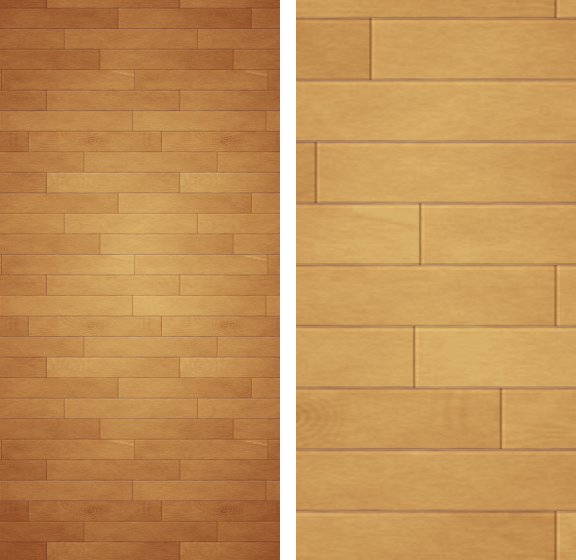
Left: the whole. Right: its middle third, enlarged.
Reproduce this texture procedurally as a Shadertoy shader.

```glsl
// Honey-coloured plank floor: staggered boards whose joints, tones and grain
// recur every nine rows and every board length, lit by a warm central glow.
// Lengths are in canvas widths; grain is layered value noise in board space.

const float ROW_HEIGHT = 0.07333;
const float ROW_START = 0.0285;      // first full row, measured from the top
const float BOARD_LENGTH = 0.4758;
const float SEAM_HALF = 0.0019;      // half width of the long seams
const float JOINT_HALF = 0.0014;     // half width of the butt joints
const float GRAIN = 0.10;
const float BLOTCH = 0.22;
const vec2 GLOW_CENTER = vec2(0.51, 0.485);
const vec2 GLOW_FALLOFF = vec2(1.25, 0.85);
const vec3 DARK_WOOD = vec3(0.60, 0.345, 0.18);
const vec3 MID_WOOD = vec3(0.74, 0.52, 0.288);
const vec3 PALE_WOOD = vec3(0.84, 0.675, 0.40);
const vec3 SEAM_TINT = vec3(0.84, 0.81, 0.97);
const vec3 JOINT_TINT = vec3(0.80, 0.74, 0.72);

// Per row: joint offset, tone at board start, tone at board end, figure
const vec4 BOARDS[9] = vec4[9](
    vec4(0.887, 0.05, -0.10, 0.2), vec4(0.482, 0.08, 0.05, 0.5),
    vec4(0.750, 0.04, -0.12, 0.3), vec4(0.011, -0.02, 0.06, 0.3),
    vec4(0.350, 0.03, -0.06, 0.2), vec4(0.996, 0.10, 0.05, 0.1),
    vec4(0.213, 0.03, -0.08, 0.8), vec4(0.630, 0.02, -0.05, 0.3),
    vec4(0.350, 0.16, -0.10, 0.9));
const int KNOT_ROW = 6;
const int FLECK_ROW = 3;

float hash(vec2 p) {
    vec3 q = fract(p.xyx * 0.1031);
    q += dot(q, q.yzx + 33.33);
    return fract((q.x + q.y) * q.z);
}

float noise(vec2 p) {
    vec2 i = floor(p), f = fract(p);
    f = f * f * (3.0 - 2.0 * f);
    return mix(mix(hash(i), hash(i + vec2(1, 0)), f.x),
               mix(hash(i + vec2(0, 1)), hash(i + vec2(1, 1)), f.x), f.y);
}

float fbm(vec2 p) {
    float sum = 0.0, amp = 0.5;
    for (int i = 0; i < 4; i++) {
        sum += amp * noise(p);
        p = p * 2.03 + 17.7;
        amp *= 0.5;
    }
    return sum;
}

float segmentDistance(vec2 p, vec2 a, vec2 b) {
    vec2 ab = b - a;
    return length(p - a - ab * clamp(dot(p - a, ab) / dot(ab, ab), 0.0, 1.0));
}

// Coverage of a line of the given half width, smoothed over one pixel
float line(float d, float halfWidth, float px) {
    return clamp((halfWidth - d) / px + 0.5, 0.0, 1.0);
}

vec3 woodColor(float light) {
    vec3 lower = mix(DARK_WOOD, MID_WOOD, clamp(light * 2.0, -0.2, 1.0));
    return mix(lower, PALE_WOOD, clamp(light * 2.0 - 1.0, 0.0, 1.1));
}

// Brightness offset from grain, blotches and figure at board position q
float woodGrain(vec2 q, int kind, float figure) {
    vec2 seed = vec2(31.0, 57.0) * float(kind + 1);
    float blotch = fbm(q * vec2(16.0, 34.0) + seed) - 0.47;
    float fibre = noise(q * vec2(70.0, 380.0) + seed) - 0.5;
    float pores = noise(q * vec2(230.0, 420.0) + seed) - 0.5;
    float height = noise(q * vec2(11.0, 26.0) + seed + 9.0);
    float rings = sin(height * 42.0 + 5.0 * blotch);
    float patchy = smoothstep(0.35, 0.75, noise(q * vec2(9.0, 8.0) + seed + 4.0));
    float tone = BLOTCH * blotch + GRAIN * (fibre + pores);
    tone += 0.055 * figure * rings * patchy;
    if (kind == KNOT_ROW) {
        vec2 k = (q - vec2(0.47 * BOARD_LENGTH, 0.5 * ROW_HEIGHT)) * vec2(0.65, 1.0);
        float r = length(k) + 0.012 * blotch;
        tone += exp(-r * 45.0) * (0.13 * sin(r * 850.0) - 0.16);
    }
    if (kind == FLECK_ROW) {
        vec2 a = vec2(0.84 * BOARD_LENGTH, 0.10 * ROW_HEIGHT);
        vec2 b = vec2(0.99 * BOARD_LENGTH, 0.30 * ROW_HEIGHT);
        float d = segmentDistance(q + vec2(0.0, 0.012 * blotch), a, b);
        float shadow = segmentDistance(q - vec2(0.0, 0.007), a, b);
        tone += 0.32 * exp(-d * 420.0) - 0.12 * exp(-shadow * 420.0);
    }
    return tone;
}

void mainImage(out vec4 fragColor, in vec2 fragCoord) {
    float px = 1.0 / iResolution.x;
    float aspect = iResolution.y * px;
    vec2 p = vec2(fragCoord.x, iResolution.y - fragCoord.y) * px;

    // Board lookup: row kind, then position along and across the board
    float s = (p.y - ROW_START) / ROW_HEIGHT;
    int kind = int(mod(floor(s) + 0.5, 9.0));
    vec4 board = BOARDS[kind];
    vec2 uv = vec2(fract(p.x / BOARD_LENGTH - board.x), fract(s));
    vec2 q = uv * vec2(BOARD_LENGTH, ROW_HEIGHT);

    // Glow, board tone and grain
    vec2 fromGlow = p - GLOW_CENTER * vec2(1.0, aspect);
    float light = 1.0 - length(fromGlow * GLOW_FALLOFF);
    light += mix(board.y, board.z, smoothstep(0.15, 1.0, uv.x));
    vec3 color = woodColor(light + woodGrain(q, kind, board.w));

    // Seams with a faint bevel, worn unevenly along their length
    vec2 edge = min(uv, 1.0 - uv) * vec2(BOARD_LENGTH, ROW_HEIGHT);
    float wear = 0.65 + 0.5 * noise(vec2(q.x * 40.0, 7.0 * floor(s + 0.5)));
    color *= 1.0 + 0.05 * line(abs(q.y - 0.0045), 0.0015, px);
    color *= 1.0 + 0.05 * line(abs(q.x - 0.004), 0.0013, px);
    color = mix(color, color * SEAM_TINT, line(edge.y, SEAM_HALF, px) * wear);
    color = mix(color, color * JOINT_TINT, line(edge.x, JOINT_HALF, px));
    fragColor = vec4(color, 1.0);
}
```
